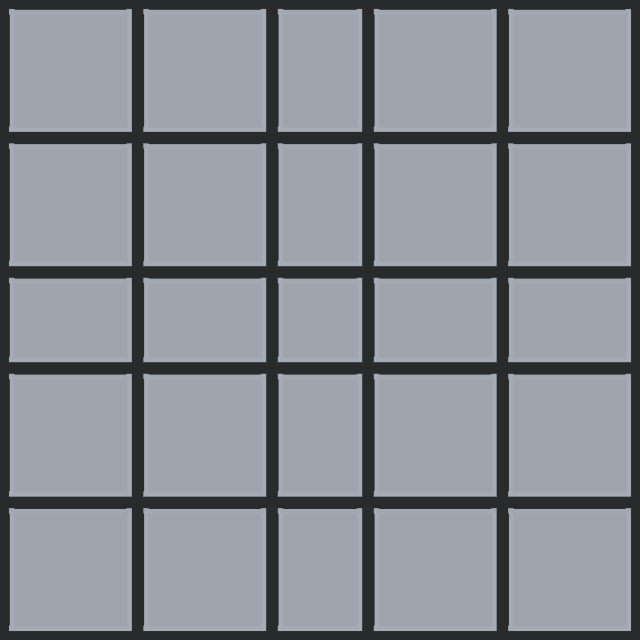
Give the GLSL for this pattern, as a WebGL 2 fragment shader.

```glsl
#version 300 es
precision highp float;

uniform vec2 u_resolution;
out vec4 fragColor;

// Offset from the tile centre (x) and tile half width (y) along one axis.
// A narrow tile sits in the middle, with two wide ones on either side.
vec2 tileAxis(float coord) {
    float fromMiddle = coord - 0.5;
    float reach = abs(fromMiddle);
    if (reach < 0.075) return vec2(fromMiddle, 0.066);
    float index = floor((reach - 0.075) / 0.21);
    float offset = reach - (0.18 + 0.21 * index);
    return vec2(offset * sign(fromMiddle), 0.096);
}

void main() {
    vec2 uv = gl_FragCoord.xy / u_resolution;
    float pixel = 1.0 / min(u_resolution.x, u_resolution.y);

    vec2 axisX = tileAxis(uv.x);
    vec2 axisY = tileAxis(uv.y);
    vec2 offset = vec2(axisX.x, axisY.x);
    vec2 halfSize = vec2(axisX.y, axisY.y);

    // Distances inward from the left/bottom and right/top sides
    vec2 low = halfSize + offset;
    vec2 high = halfSize - offset;
    vec2 inward = min(low, high);

    // Left and top sides step in slightly between the corners
    vec2 pastCorner = smoothstep(vec2(0.0085 - pixel), vec2(0.0085 + pixel), inward);
    low.x -= 0.0013 * pastCorner.y;
    high.y -= 0.0013 * pastCorner.x;
    inward = min(low, high);
    float edge = min(inward.x, inward.y);

    // Pale rim, fading softly into the face
    vec3 faceColor = vec3(0.618, 0.642, 0.680);
    vec3 rimColor = vec3(0.650, 0.675, 0.710);
    vec3 topTint = vec3(0.640, 0.655, 0.700);
    float rim = 1.0 - smoothstep(0.004, 0.0095, edge);
    float topSide = 1.0 - smoothstep(0.004, 0.009, high.y);
    vec3 tileColor = mix(faceColor, mix(rimColor, topTint, topSide), rim);

    // Dark grooves between the tiles
    vec3 grooveColor = vec3(0.160, 0.165, 0.172);
    float coverage = smoothstep(-0.6 * pixel, 0.6 * pixel, edge);
    fragColor = vec4(mix(grooveColor, tileColor, coverage), 1.0);
}
```
